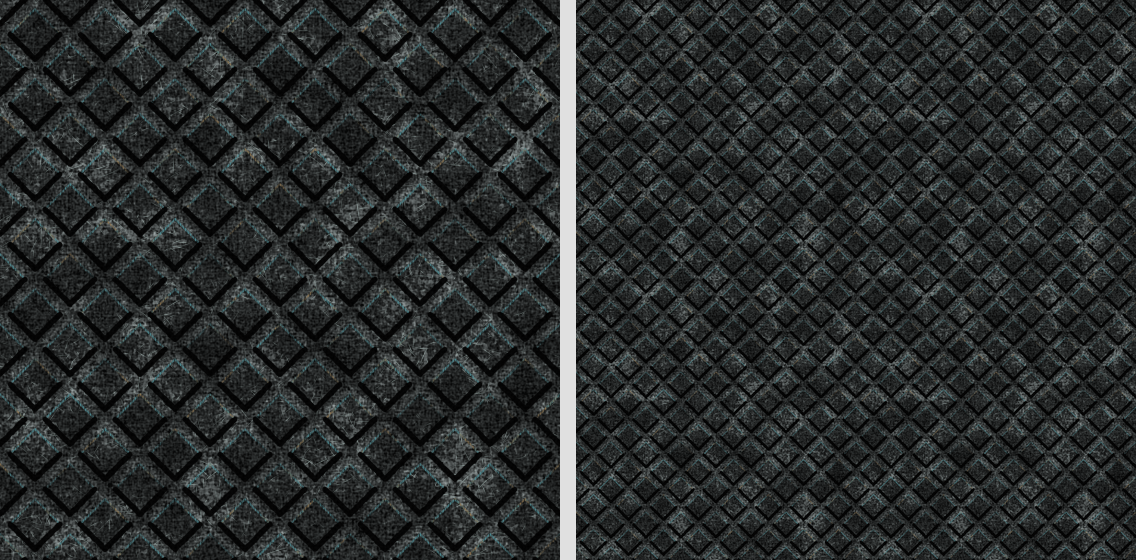
Left, the tile; right, the same tile 2 across and 2 down.
Reproduce this texture procedurally as a WebGL 2 fragment shader.

```glsl
#version 300 es
precision highp float;
// Worn black metal tread: a diagonal lattice of embossed diamonds with scratches.
uniform vec2 u_resolution;
out vec4 outColor;

const float REPEATS = 8.0;        // diamonds across and down
const float LIFT = 0.03;          // vertical shift of the lattice, in repeats
const float FACE = 0.34;          // half side of a diamond, lattice pitch = 1
const float RIM_WIDTH = 0.019;
const float RIM_TICKS = 14.0;     // serrations per lattice pitch
const float BEVEL_AT = 0.41;
const float BEVEL_WIDTH = 0.06;
const float GROOVE_AT = 0.375;
const float GROOVE_WIDTH = 0.056;
const float GRAIN = 0.75;
const float SCRATCH_WIDTH = 0.0016;
const vec3 METAL = vec3(0.97, 1.03, 1.03);
const vec3 GROOVE = vec3(0.012);
const vec3 SCRATCH = vec3(0.43, 0.48, 0.47);
const vec3 CYAN = vec3(0.30, 0.54, 0.57);
const vec3 AMBER = vec3(0.56, 0.46, 0.31);
const float TAU = 6.2831853;

// Two random values in 0..1 from a non-negative integer cell.
vec2 hash2(vec2 cell, float seed) {
  uvec3 v = uvec3(vec3(cell, seed)) * 1664525u + 1013904223u;
  v.x += v.y * v.z; v.y += v.z * v.x; v.z += v.x * v.y;
  v ^= v >> 16u;
  v.x += v.y * v.z; v.y += v.z * v.x;
  return vec2(v.xy >> 8u) / 16777216.0;
}

float slope(vec2 cell, vec2 corner, vec2 f, vec2 period, float seed) {
  float angle = TAU * hash2(mod(cell + corner, period), seed).x;
  return dot(vec2(cos(angle), sin(angle)), f - corner);
}

// Gradient noise that wraps over the canvas.
float noise(vec2 uv, vec2 period, float seed) {
  vec2 p = uv * period, i = floor(p), f = p - i;
  vec2 w = f * f * f * (f * (f * 6.0 - 15.0) + 10.0);
  float low = mix(slope(i, vec2(0, 0), f, period, seed), slope(i, vec2(1, 0), f, period, seed), w.x);
  float high = mix(slope(i, vec2(0, 1), f, period, seed), slope(i, vec2(1, 1), f, period, seed), w.x);
  return mix(low, high, w.y);
}

float fbm(vec2 uv, float period, float seed) {
  float sum = 0.0, gain = 1.0;
  for (int i = 0; i < 4; i++) {
    sum += gain * noise(uv, vec2(period), seed + float(i));
    period *= 2.0;
    gain *= 0.65;
  }
  return sum;
}

// Thin, slightly bent strokes, one per grid cell.
float scratches(vec2 uv, float count, float seed) {
  vec2 p = uv * count, cell = floor(p);
  float width = max(SCRATCH_WIDTH, 0.9 / u_resolution.y) * count, ink = 0.0;
  for (int k = 0; k < 9; k++) {
    vec2 near = cell + vec2(k % 3 - 1, k / 3 - 1);
    vec2 id = mod(near, count);
    vec2 place = hash2(id, seed), kind = hash2(id, seed + 1.0);
    vec2 d = p - near - place;
    vec2 dir = vec2(cos(kind.x * TAU), sin(kind.x * TAU));
    float along = dot(d, dir);
    float across = dot(d, vec2(-dir.y, dir.x)) + (place.x - 0.5) * along * along;
    float fade = 1.0 - smoothstep(0.0, mix(0.2, 0.85, kind.y), abs(along));
    ink = max(ink, fade * (1.0 - smoothstep(0.0, width, abs(across))));
  }
  return ink;
}

// Distance to an L of two strokes meeting at (at, at).
float elbow(vec2 p, float at, float reach) {
  vec2 nearest = clamp(p, -reach, at);
  return min(length(vec2(p.x - at, p.y - nearest.y)), length(vec2(p.x - nearest.x, p.y - at)));
}

float stroke(float d, float width, float soft) {
  return 1.0 - smoothstep(width - soft, width + soft, d);
}

void main() {
  vec2 uv = gl_FragCoord.xy / u_resolution;
  float soft = 0.75 * REPEATS * 1.414 / u_resolution.y;

  // Lattice turned by 45 degrees, with a wrapping id per diamond
  vec2 q = uv * REPEATS - vec2(0.0, LIFT);
  vec2 turned = vec2(q.x + q.y, q.y - q.x);
  vec2 cell = floor(turned + 0.5), p = turned - cell;
  vec2 id = mod(vec2(cell.x - cell.y, cell.x + cell.y), 2.0 * REPEATS);
  vec2 vary = hash2(id, 3.0);

  // Wear, fine grain and woven brush marks
  float wear = fbm(uv, 9.0, 10.0);
  float rough = noise(uv, vec2(110.0), 20.0);
  float grain = noise(uv, vec2(256.0), 21.0) + noise(uv, vec2(190.0), 22.0);
  float weave = noise(uv, vec2(38.0, 230.0), 23.0) + noise(uv, vec2(230.0, 38.0), 24.0);

  // Face, raised bevel and ground tones
  float face = stroke(max(abs(p.x), abs(p.y)), FACE, soft);
  float bevel = stroke(elbow(p, BEVEL_AT, 0.29) + 0.03 * rough, BEVEL_WIDTH, 0.03);
  float tone = mix(0.155, 0.128 + 0.025 * vary.x, face);
  tone = mix(tone, 0.225, bevel * (1.0 - face));
  tone *= 1.0 + GRAIN * (grain + 0.75 * weave + 0.5 * rough) + 0.4 * wear;
  vec3 color = METAL * max(tone, 0.025);

  // Scratches gather in the worn patches
  float marks = max(scratches(uv, 15.0, 30.0), max(scratches(uv, 27.0, 40.0), scratches(uv, 46.0, 50.0)));
  float patches = smoothstep(-0.35, 0.55, wear + 0.5 * rough);
  color = mix(color, SCRATCH, marks * patches * 0.75);
  color += METAL * 0.13 * smoothstep(0.15, 0.7, wear + rough + 0.3 * grain - 0.1);

  // Dark groove below, serrated tinted rim above
  float groove = stroke(elbow(-p, GROOVE_AT, 0.33) + 0.012 * rough, GROOVE_WIDTH, soft);
  color = mix(color, GROOVE * (1.0 + grain), groove * 0.96);
  float rim = stroke(elbow(p, FACE, 0.31) + 0.008 * rough, RIM_WIDTH, soft);
  float ticks = 0.68 + 0.32 * sin(TAU * RIM_TICKS * (p.x - p.y));
  float strength = clamp(0.45 + 0.4 * vary.y + 0.7 * wear + 0.4 * grain, 0.15, 1.0);
  vec3 tint = mix(CYAN, AMBER, smoothstep(0.02, 0.4, noise(uv, vec2(21.0), 60.0) + 0.4 * rough));
  color = mix(color, tint, rim * ticks * strength);

  outColor = vec4(clamp(color, 0.0, 1.0), 1.0);
}
```
